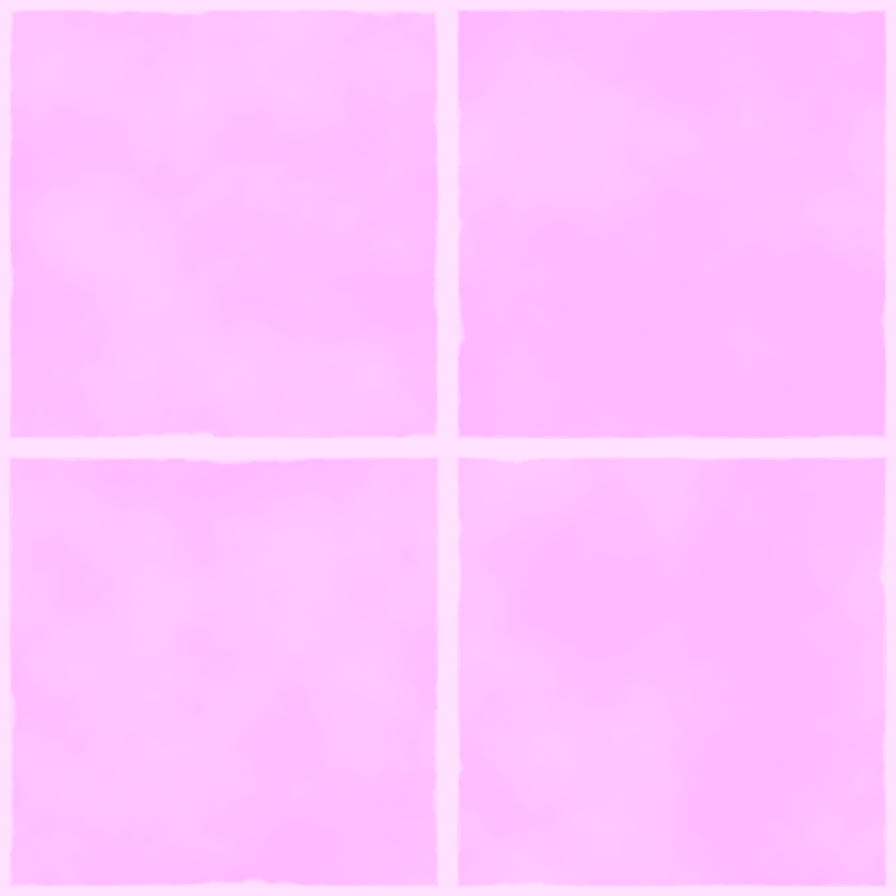
Write a WebGL 1 fragment shader that draws this pattern.

```glsl
precision highp float;
// Two by two square pink tiles with cloudy glaze, worn edges and pale grout.
uniform vec2 u_resolution;

float hash(vec2 p) {
  return fract(sin(dot(p, vec2(127.1, 311.7))) * 43758.5453);
}

// Value noise that wraps after a whole number of lattice cells.
float wrapNoise(vec2 p, float period, float seed) {
  vec2 i = floor(p);
  vec2 f = fract(p);
  f = f * f * (3.0 - 2.0 * f);
  vec2 a = mod(i, period) + seed;
  vec2 b = mod(i + 1.0, period) + seed;
  return mix(mix(hash(a), hash(vec2(b.x, a.y)), f.x),
             mix(hash(vec2(a.x, b.y)), hash(b), f.x), f.y);
}

// Layered noise over the unit square, about 0 to 1.
float clouds(vec2 uv, float frequency, float seed) {
  float sum = 0.0;
  float weight = 0.5;
  for (int octave = 0; octave < 5; octave++) {
    sum += weight * wrapNoise(uv * frequency, frequency, seed);
    frequency *= 2.0;
    weight *= 0.5;
    seed += 17.3;
  }
  return sum / 0.97;
}

void main() {
  vec2 uv = gl_FragCoord.xy / u_resolution;
  float pixel = 1.0 / min(u_resolution.x, u_resolution.y);

  // Tile grid, with the grout running along the canvas edges
  vec2 tile = mod(floor(uv * 2.0), 2.0);
  vec2 local = fract(uv * 2.0);
  float seed = 31.0 * tile.x + 57.0 * tile.y + 5.0;

  // Distance inward from the grout, in canvas units
  vec2 border = 0.5 * min(local, 1.0 - local) - 0.0104;
  float inside = min(border.x, border.y);

  // Glaze: broad clouds that differ from tile to tile
  float broad = clouds(local, 3.0, seed);
  float fine = clouds(local, 9.0, seed + 83.0);
  float shade = smoothstep(0.28, 0.76, 0.8 * broad + 0.2 * fine);
  shade += 0.24 * (hash(tile + 3.7) - 0.5);
  vec3 glaze = vec3(1.0, mix(0.718, 0.778, clamp(shade, 0.0, 1.0)), 1.0);

  // Worn rim: a ragged pale fringe with a few deeper chips
  float ragged = clouds(local, 28.0, seed + 140.0);
  float patches = clouds(local, 7.0, seed + 211.0);
  float reach = 0.002 + 0.007 * ragged * ragged
              + 0.012 * smoothstep(0.56, 0.8, patches) * ragged;
  float wear = 1.0 - smoothstep(0.15 * reach, reach, inside);
  wear *= mix(0.45, 0.9, smoothstep(0.35, 0.7, patches));

  vec3 grout = vec3(1.0, 0.88, 1.0);
  vec3 color = mix(glaze, grout, wear);
  color = mix(grout, color, smoothstep(-0.5 * pixel, 0.5 * pixel, inside));
  gl_FragColor = vec4(color, 1.0);
}
```
